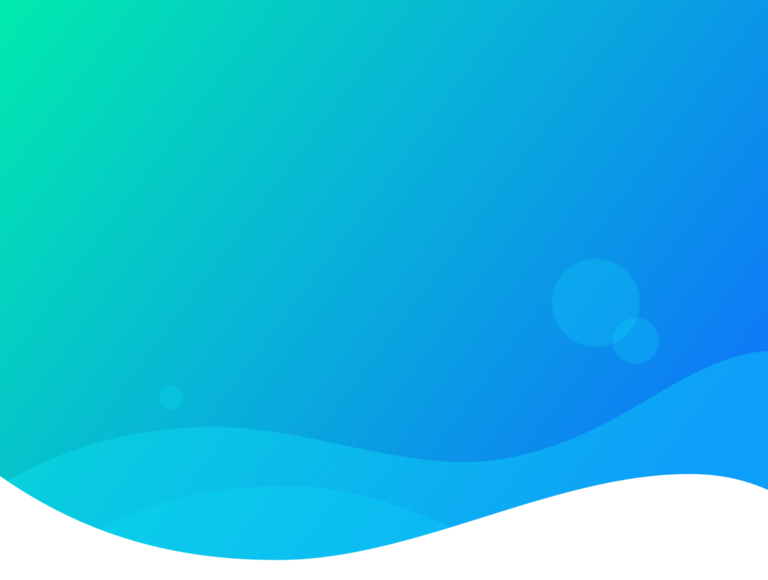
Give the GLSL for this background, as a WebGL 2 fragment shader.

```glsl
#version 300 es
precision highp float;

uniform vec2 u_resolution;
out vec4 fragColor;

const vec3 MINT = vec3(0.0, 0.92, 0.675);
const vec3 TURQUOISE = vec3(0.03, 0.705, 0.845);
const vec3 BLUE = vec3(0.05, 0.49, 0.96);
const vec3 CYAN_TINT = vec3(0.05, 0.93, 1.0);
const vec3 WHITE = vec3(1.0);

// Each knot is (x, height, slope), measured in canvas widths.
float hermite(float x, vec3 a, vec3 b) {
    float span = b.x - a.x;
    float t = clamp((x - a.x) / span, 0.0, 1.0);
    float s = 1.0 - t;
    return mix(a.y, b.y, t * t * (3.0 - 2.0 * t))
         + span * t * s * (a.z * s - b.z * t);
}

float hillCurve(float x, vec3 left, vec3 peak, vec3 right) {
    return x < peak.x ? hermite(x, left, peak) : hermite(x, peak, right);
}

float rearWave(float x) {
    vec3 dip = vec3(0.6055, 0.1536, 0.0);
    vec3 rise = vec3(0.8333, 0.2292, 0.6);
    if (x < dip.x)
        return hillCurve(x, vec3(0.0, 0.1237, 0.59), vec3(0.28, 0.1992, 0.0), dip);
    return hillCurve(x, dip, rise, vec3(1.0, 0.2982, 0.05));
}

float middleWave(float x) {
    return hillCurve(x, vec3(0.13, 0.0677, 0.5), vec3(0.3776, 0.1224, 0.0),
                     vec3(0.5924, 0.0664, -0.45));
}

float frontWave(float x) {
    vec3 trough = vec3(0.362, 0.026, 0.0);
    vec3 crest = vec3(0.898, 0.138, 0.0);
    if (x < trough.x)
        return hermite(x, vec3(0.0, 0.1354, -0.7), trough);
    return hillCurve(x, trough, crest, vec3(1.0, 0.1172, -0.45));
}

// Coverage is one where the signed distance is negative.
float coverage(float signedDistance, float softness) {
    return 1.0 - smoothstep(-softness, softness, signedDistance);
}

vec3 diagonalGradient(vec2 p, float top) {
    float t = clamp(0.768 * p.x + 0.572 * (top - p.y), 0.0, 1.04);
    return t < 0.5 ? mix(MINT, TURQUOISE, t * 2.0)
                   : mix(TURQUOISE, BLUE, t * 2.0 - 1.0);
}

vec3 addBubbles(vec3 color, vec2 p, float pixel) {
    // Centre and radius
    vec3 bubbles[3] = vec3[3](vec3(0.776, 0.3607, 0.0573),
                              vec3(0.828, 0.3112, 0.0300),
                              vec3(0.2227, 0.2370, 0.0156));
    float softness = max(pixel, 0.002);
    for (int i = 0; i < 3; i++) {
        float d = length(p - bubbles[i].xy) - bubbles[i].z;
        color = mix(color, CYAN_TINT, 0.2 * coverage(d, softness));
    }
    return color;
}

void main() {
    vec2 p = gl_FragCoord.xy / u_resolution.x;
    float top = u_resolution.y / u_resolution.x;
    float pixel = 1.0 / u_resolution.x;

    vec3 color = diagonalGradient(p, top);
    color = addBubbles(color, p, pixel);

    // Translucent waves, then the solid foreground
    color = mix(color, CYAN_TINT, 0.32 * coverage(p.y - rearWave(p.x), pixel));
    color = mix(color, CYAN_TINT, 0.18 * coverage(p.y - middleWave(p.x), pixel));
    color = mix(color, WHITE, coverage(p.y - frontWave(p.x), pixel));

    fragColor = vec4(color, 1.0);
}
```
